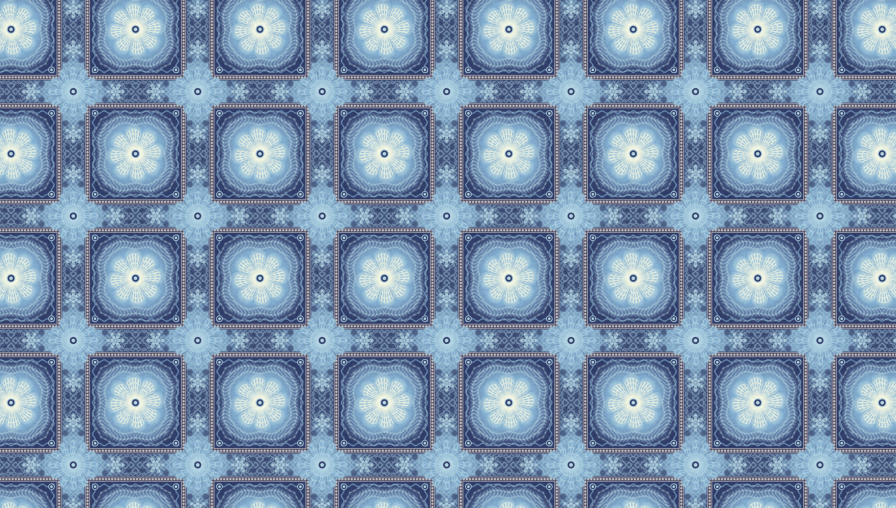
This pattern is drawn by a WebGL 1 fragment shader. Its source:

```glsl
precision highp float;

uniform vec2 u_resolution;

const vec3 NAVY = vec3(0.19, 0.24, 0.41);
const vec3 STEEL = vec3(0.36, 0.46, 0.62);
const vec3 SKY = vec3(0.51, 0.68, 0.81);
const vec3 ICE = vec3(0.71, 0.84, 0.89);
const vec3 CREAM = vec3(0.95, 0.96, 0.88);

float hash(vec2 p) {
  return fract(sin(dot(p, vec2(127.1, 311.7))) * 43758.5453);
}

// 1 below the edge, 0 above it
float below(float d, float edge, float soft) {
  return 1.0 - smoothstep(edge - soft, edge + soft, d);
}

// Thin bright crests of a wave
float crest(float phase, float sharpness) {
  return pow(0.5 + 0.5 * cos(phase), sharpness);
}

vec3 stud(vec3 col, float r, float radius) {
  col = mix(col, ICE, below(r, radius, 0.004));
  col = mix(col, NAVY, below(r, radius * 0.77, 0.004));
  return mix(col, ICE, below(r, radius * 0.4, 0.004));
}

vec3 medallion(vec2 p) {
  vec2 q = abs(p);
  float r = length(p), a = atan(p.y, p.x);
  float box = max(q.x, q.y);
  float star = mix(r, box, 0.55) + 0.012 * cos(8.0 * a);
  vec3 col = mix(SKY, STEEL, smoothstep(0.19, 0.30, star));
  col = mix(col, NAVY, smoothstep(0.28, 0.35, star));

  // Comb of fine threads and beaded scalloped outlines
  float along = min(q.x, q.y);
  float comb = crest(along * 230.0 + 5.0 * cos(box * 45.0), 2.0);
  comb *= smoothstep(0.22, 0.25, star) * below(star, 0.315, 0.012);
  col = mix(col, ICE, 0.48 * comb);
  float beads = 0.45 + 0.55 * crest(a * 64.0, 1.0);
  float rings = crest((star - 0.245) * 130.0, 5.0);
  rings *= smoothstep(0.20, 0.23, star) * below(star, 0.35, 0.01);
  col = mix(col, ICE, 0.65 * rings * beads);

  // Lace along the square edge
  float lace = abs(box - 0.335 - 0.010 * cos(along * 75.0));
  col = mix(col, SKY, 0.65 * below(lace, 0.006, 0.004));

  // Eight petals drawn with nested loops and ribs
  float lobe = 0.145 + 0.057 * sqrt(abs(cos(4.0 * a + 0.4)));
  float k = r / lobe;
  float flower = below(k, 1.0, 0.04);
  float ribs = crest(a * 48.0, 1.2);
  float loops = crest(k * 31.4, 3.0);
  col = mix(col, ICE, 0.55 * below(k, 1.15, 0.1));
  float thread = max(max(ribs * 0.85, loops * 0.75), below(r, 0.085, 0.045));
  col = mix(col, CREAM, flower * thread);
  col = mix(col, SKY, 0.45 * flower * crest(a * 8.0 + 3.9, 8.0) * smoothstep(0.05, 0.12, r));
  col = stud(col, r, 0.036);
  return stud(col, length(q - 0.325), 0.026);
}

// s runs along the band from its middle, t across it
vec3 sash(float s, float t) {
  vec3 col = mix(NAVY, SKY, 0.2 + 0.7 * smoothstep(0.10, 0.32, s));
  float weave = crest(s * 150.0 + 4.0 * cos(t * 65.0), 3.0);
  float braid = crest(t * 150.0 + 3.0 * cos(s * 90.0), 3.0);
  col = mix(col, ICE, 0.48 * max(weave, braid));

  // Dark eyes between two snowflakes
  float eyes = length(vec2(s - 0.055, (t - 0.045) * 1.2));
  col = mix(col, NAVY, 0.75 * below(eyes, 0.023, 0.009));
  float notch = length(vec2(s - 0.245, t - 0.065));
  col = mix(col, NAVY, 0.65 * below(notch, 0.025, 0.01));
  vec2 f = vec2(s - 0.16, t);
  float fr = length(f), fa = atan(f.y, f.x);
  float flake = below(fr, 0.050 + 0.025 * cos(6.0 * fa), 0.008);
  col = mix(col, ICE, flake * (0.45 + 0.45 * crest(fr * 220.0, 1.0)));
  return mix(col, NAVY, 0.6 * below(abs(t - 0.093), 0.006, 0.004));
}

vec3 rosette(vec3 col, vec2 p) {
  float r = length(p), a = atan(p.y, p.x);
  float lobe = 0.183 + 0.018 * cos(12.0 * a);
  float k = r / lobe;
  vec3 disc = mix(ICE, SKY, smoothstep(0.02, 0.13, r));
  float ribs = crest(a * 36.0 + 2.0 * cos(r * 60.0), 3.0);
  float petals = crest(k * 25.1 + cos(12.0 * a), 4.0);
  disc = mix(disc, ICE, 0.8 * max(ribs, petals));
  disc = mix(disc, STEEL, 0.45 * crest(a * 12.0 + 3.14, 6.0) * smoothstep(0.06, 0.15, r));
  col = mix(col, disc, 0.94 * below(k, 1.0, 0.08));
  return stud(col, r, 0.037);
}

vec3 tile(vec2 p) {
  vec2 c = fract(p + 0.5) - 0.5;
  vec2 q = abs(c);
  float box = max(q.x, q.y), along = min(q.x, q.y);
  vec3 col = mix(sash(along, 0.5 - box), medallion(c), below(box, 0.365, 0.003));

  // Beaded frame
  float bead = length(vec2((fract(along * 40.0) - 0.5) / 40.0, box - 0.386));
  vec3 frame = mix(vec3(0.31, 0.30, 0.40), vec3(0.76, 0.75, 0.75), below(bead, 0.009, 0.004));
  frame = mix(frame, vec3(0.62, 0.62, 0.67), below(abs(abs(box - 0.386) - 0.017), 0.003, 0.002));
  col = mix(col, frame, below(abs(box - 0.386), 0.021, 0.003));
  return rosette(col, fract(p) - 0.5);
}

void main() {
  vec3 col = vec3(0.0);
  // Supersampled grid
  for (int j = 0; j < 3; j++) {
    for (int i = 0; i < 3; i++) {
      vec2 jitter = (vec2(float(i), float(j)) - 1.0) / 3.0;
      vec2 p = vec2(0.0, u_resolution.y) + vec2(1.0, -1.0) * (gl_FragCoord.xy + jitter);
      p = p / u_resolution.x * 7.2 - vec2(0.089, 0.236);
      // Faint printed grain
      float grain = hash(floor(p * 70.0)) - 0.5;
      col += tile(p) + 0.035 * grain;
    }
  }
  gl_FragColor = vec4(col / 9.0, 1.0);
}
```
